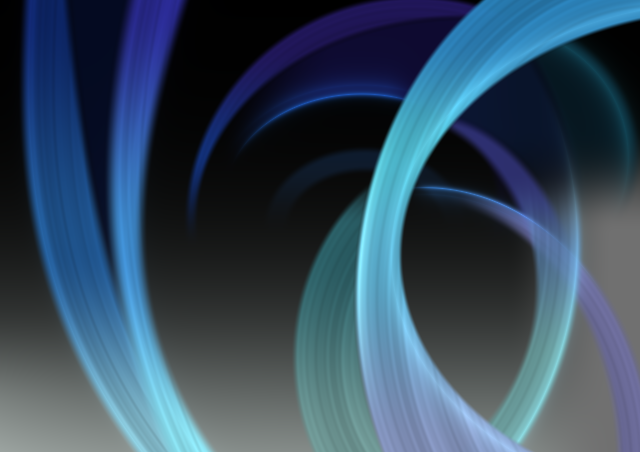
Reproduce this background procedurally as a Shadertoy shader.

```glsl
// Translucent ribbons of light over a dark-to-grey backdrop.
// Each ribbon lies between two ellipses or cubic curves, is tinted by height,
// streaked with sine-hash noise and lit along its edges.

float hash(float n) { return fract(sin(n * 127.1) * 43758.5); }

// Smooth ramp from a to b, in either direction
float ease(float a, float b, float x) {
    float t = clamp((x - a) / (b - a), 0.0, 1.0);
    return t * t * (3.0 - 2.0 * t);
}

float noise(float x) {
    float i = floor(x);
    return mix(hash(i), hash(i + 1.0), ease(0.0, 1.0, x - i));
}

// Brightness of fine strands at distance d from a curve
float strands(float d) {
    return 0.83 + 0.18 * noise(d * 55.0 + 40.0) + 0.12 * noise(d * 150.0 + 90.0);
}

// Approximate signed distance to an ellipse: center xy, radii zw
float ellipse(vec2 p, vec4 e) {
    vec2 q = (p - e.xy) / e.zw;
    float k = length(q);
    return k * (k - 1.0) / max(length(q / e.zw), 0.001);
}

// Cubic through x values at heights 0, 1/3, 2/3 and 1
float curveX(float y, vec4 x) {
    float a = y - 1.0 / 3.0, b = y - 2.0 / 3.0, c = y - 1.0;
    return dot(x, 4.5 * vec4(-a * b * c, 3.0 * y * b * c, -3.0 * y * a * c, y * a * b));
}

float inside(float d, float soft) { return ease(soft, -soft, d); }

float band(float outer, float inner, float soft) {
    return inside(outer, soft) * inside(-inner, soft);
}

float rim(float d, float width) { return exp(-abs(d) / width); }

vec3 ramp(float y, vec3 low, vec3 mid, vec3 high) {
    return mix(mix(low, mid, ease(0.0, 0.45, y)), high, ease(0.45, 1.0, y));
}

vec3 backdrop(vec2 p) {
    float grey = 0.53 * exp(-2.0 * p.y - 4.0 * p.y * p.y);
    grey += 0.1 * exp(-p.x * 4.0) * ease(0.32, 0.1, p.y);
    float haze = ease(1.12, 1.36, p.x) * ease(0.72, 0.48, p.y);
    return mix(grey * vec3(0.97, 1.02, 1.0), vec3(0.44), haze);
}

vec3 leftRibbons(vec3 col, vec2 p) {
    float wideL = p.x - curveX(p.y, vec4(0.303, 0.123, 0.057, 0.057));
    float wideR = p.x - curveX(p.y, vec4(0.395, 0.263, 0.188, 0.147));
    float slimL = p.x - curveX(p.y, vec4(0.377, 0.27, 0.246, 0.289));
    float slimR = p.x - curveX(p.y, vec4(0.469, 0.325, 0.325, 0.408));
    vec3 blue = ramp(p.y, vec3(0.5, 0.73, 0.8), vec3(0.12, 0.34, 0.58), vec3(0.05, 0.15, 0.42));
    vec3 glow = ramp(p.y, vec3(0.52, 0.86, 0.92), vec3(0.24, 0.54, 0.8), vec3(0.16, 0.16, 0.56));
    float gap = band(slimL, wideR, 0.02) * ease(0.2, 0.5, p.y);
    col = mix(col, vec3(0.02, 0.05, 0.16), 0.8 * gap);
    col = mix(col, blue * strands(wideL), 0.9 * band(wideR, wideL, 0.012));
    col += 0.16 * glow * rim(wideL - 0.012, 0.012);
    col = mix(col, glow * strands(slimL), 0.93 * band(slimR, slimL, 0.016));
    return col + 0.12 * glow * rim(slimR + 0.03, 0.025);
}

vec3 upperArcs(vec3 col, vec2 p) {
    float outer = ellipse(p, vec4(0.919, 0.504, 0.506, 0.502));
    float inner = ellipse(p, vec4(1.029, 0.513, 0.597, 0.45));
    float lower = ellipse(p, vec4(0.8, 0.559, 0.303, 0.233));
    float faint = ellipse(p, vec4(0.809, 0.494, 0.221, 0.175));
    float gate = ease(1.18, 1.02, p.x) * ease(0.45, 0.66, p.y);
    vec3 indigo = mix(vec3(0.07, 0.19, 0.48), vec3(0.13, 0.09, 0.36), ease(0.65, 0.9, p.y));
    float veil = band(inner, lower, 0.012) * ease(0.48, 0.75, p.x) * gate;
    col = mix(col, vec3(0.06, 0.045, 0.21), 0.9 * veil);
    col = mix(col, indigo * strands(outer), 0.92 * band(outer, inner, 0.008) * gate);
    float lit = ease(0.48, 0.66, p.x) * ease(0.95, 0.85, p.x) * ease(0.62, 0.7, p.y);
    col += vec3(0.07, 0.27, 0.55) * lit * (rim(lower, 0.005) + 0.35 * rim(lower - 0.02, 0.02));
    float trace = band(faint, faint + 0.045, 0.01) * ease(0.48, 0.66, p.y);
    return col + vec3(0.03, 0.08, 0.15) * trace * ease(1.15, 0.85, p.x);
}

vec3 rightRibbons(vec3 col, vec2 p, float hole) {
    float tealOut = ellipse(p, vec4(0.647, 0.467, 0.638, 0.735));
    float tealIn = ellipse(p, vec4(0.665, 0.366, 0.524, 0.496));
    float plumOut = ellipse(p, vec4(0.938, -0.04, 0.506, 0.625));
    float plumIn = ellipse(p, vec4(0.938, -0.029, 0.432, 0.588));
    float violetOut = ellipse(p, vec4(0.919, 0.265, 0.368, 0.482));
    float violetIn = ellipse(p, vec4(0.901, 0.265, 0.303, 0.474));
    float cap = ellipse(p, vec4(1.103, 0.651, 0.307, 0.307));
    float high = hole * ease(0.5, 0.72, p.y);
    // Dark veils, then violet, plum and teal sheets
    col = mix(col, vec3(0.03, 0.12, 0.17), 0.7 * high * band(cap, tealOut, 0.012));
    col += vec3(0.04, 0.17, 0.2) * high * rim(cap + 0.02, 0.02);
    col = mix(col, vec3(0.04, 0.09, 0.19), 0.85 * high * band(tealOut, violetOut, 0.02));
    float violet = band(violetOut, violetIn, 0.012) * ease(0.42, 0.56, p.y) * ease(0.93, 1.02, p.x);
    col = mix(col, vec3(0.2, 0.21, 0.49), 0.85 * violet * hole);
    float plum = band(plumOut, plumIn, 0.012) * ease(0.98, 1.2, p.x);
    col = mix(col, vec3(0.41, 0.41, 0.63) * strands(plumOut), 0.8 * plum);
    float lit = ease(0.89, 0.97, p.x) * ease(1.36, 1.08, p.x);
    col += vec3(0.14, 0.36, 0.62) * lit * (rim(plumOut, 0.004) + 0.25 * rim(plumOut + 0.015, 0.015));
    float teal = band(tealOut, tealIn, 0.009) * ease(0.98, 1.08, p.x) * ease(0.62, 0.42, p.y);
    vec3 sea = mix(vec3(0.42, 0.66, 0.66), vec3(0.33, 0.48, 0.66), ease(0.2, 0.48, p.y));
    col = mix(col, sea * strands(tealOut), 0.8 * teal);
    return col + vec3(0.1, 0.2, 0.23) * rim(tealOut + 0.008, 0.012) * hole * ease(0.85, 0.4, p.y);
}

vec3 mainRibbon(vec3 col, vec2 p, float outer, float inner) {
    float leaf = ellipse(p, vec4(1.075, 0.21, 0.423, 0.478));
    vec3 green = ramp(p.y, vec3(0.42, 0.59, 0.58), vec3(0.17, 0.39, 0.42), vec3(0.1, 0.25, 0.35));
    col = mix(col, green * strands(leaf), 0.9 * band(leaf, outer, 0.008) * ease(0.64, 0.5, p.y));
    vec3 tint = ramp(p.y, vec3(0.5, 0.56, 0.73), vec3(0.3, 0.62, 0.75), vec3(0.16, 0.5, 0.72));
    tint = mix(tint, vec3(0.28, 0.72, 0.78), 0.8 * ease(0.25, 0.0, abs(p.y - 0.66)));
    float mask = band(outer, inner, 0.006), crest = ease(0.38, 0.0, abs(p.y - 0.42));
    col = mix(col, tint * strands(outer), 0.93 * mask);
    col += vec3(0.25, 0.32, 0.28) * crest * mask * rim(outer + 0.008, 0.014);
    return col + vec3(0.13, 0.2, 0.22) * mask * rim(inner - 0.02, 0.022);
}

void mainImage(out vec4 fragColor, in vec2 fragCoord) {
    vec2 p = fragCoord / iResolution.y;
    float outer = ellipse(p, vec4(1.449, 0.338, 0.662, 0.809));
    float inner = ellipse(p, vec4(1.618, 0.434, 0.732, 0.544));
    vec3 col = upperArcs(leftRibbons(backdrop(p), p), p);
    col = rightRibbons(col, p, inside(inner, 0.008));
    fragColor = vec4(mainRibbon(col, p, outer, inner), 1.0);
}
```
